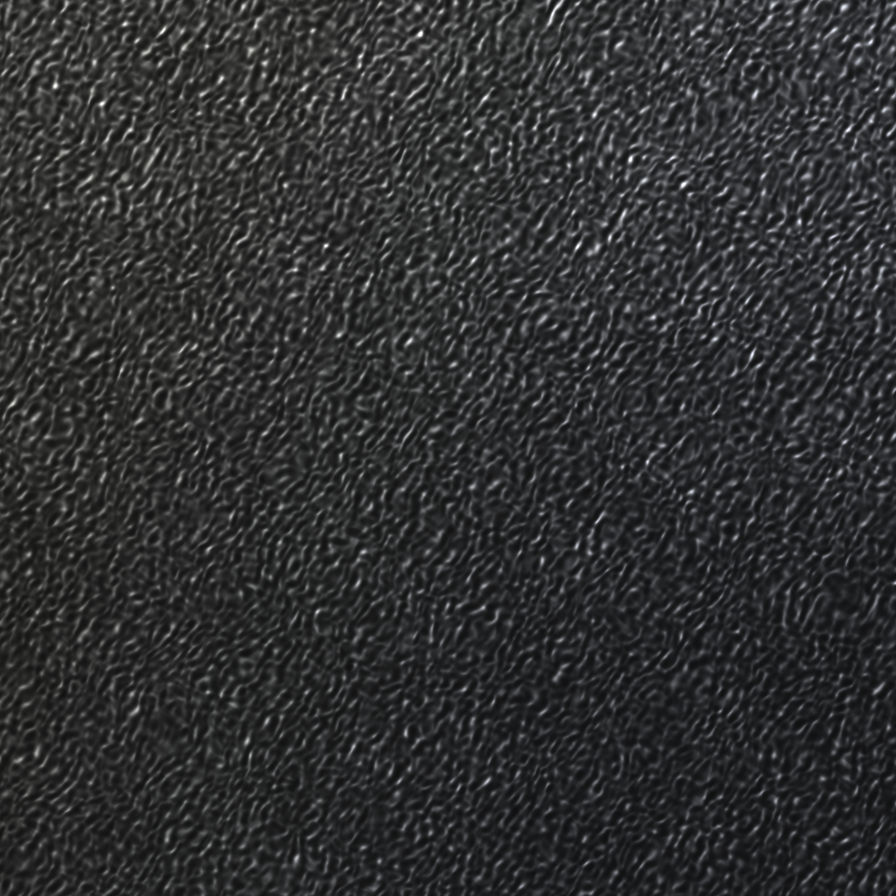
This texture is drawn by a three.js fragment shader. Its source:

```glsl
varying vec2 vUv;

const float GRAIN_ANGLE = 0.98;
const vec2 STREAK_SIZE = vec2(0.0158, 0.0080);
const vec2 PEBBLE_SIZE = vec2(0.0092, 0.0068);
const vec3 WARM_TINT = vec3(1.0, 1.005, 0.98);
const vec3 COOL_TINT = vec3(0.975, 0.995, 1.05);

float hash(vec2 cell) {
  vec3 q = fract(cell.xyx * vec3(0.1031, 0.1030, 0.0973));
  q += dot(q, q.yzx + 33.33);
  return fract((q.x + q.y) * q.z);
}

// Dot product of a random unit gradient with the offset from its corner
float corner(vec2 cell, vec2 offset) {
  float angle = 6.2832 * hash(cell);
  return dot(vec2(cos(angle), sin(angle)), offset);
}

float gradientNoise(vec2 p) {
  vec2 cell = floor(p);
  vec2 f = p - cell;
  vec2 w = f * f * f * (f * (f * 6.0 - 15.0) + 10.0);
  vec2 e = vec2(1.0, 0.0);
  float low = mix(corner(cell, f), corner(cell + e, f - e), w.x);
  float high = mix(corner(cell + e.yx, f - e.yx), corner(cell + 1.0, f - 1.0), w.x);
  return mix(low, high, w.y);
}

vec2 rotate(vec2 p, float angle) {
  float c = cos(angle);
  float s = sin(angle);
  return vec2(c * p.x + s * p.y, c * p.y - s * p.x);
}

// Bends the grain so that its direction wanders
vec2 warp(vec2 p, float scale, float amount) {
  vec2 q = p * scale;
  return p + amount * vec2(gradientNoise(q + 17.3), gradientNoise(q + 61.7));
}

// Height difference towards the light, scaled to roughly unit deviation
float slope(vec2 p, vec2 size, vec2 light, float seed) {
  vec2 q = p / size + seed;
  return (gradientNoise(q - light) - gradientNoise(q + light)) / 0.35;
}

// Broad falloff: lit along the top, darkest at the lower right
float lighting(vec2 uv) {
  float corner = smoothstep(0.1, 1.0, uv.x) * (1.0 - smoothstep(0.0, 0.9, uv.y));
  return mix(-0.20, 0.34, smoothstep(0.1, 1.0, uv.y)) - 0.36 * corner;
}

void main() {
  // Leather grain: long streaks broken up by small pebbles
  vec2 bent = warp(warp(vUv, 13.0, 0.010), 60.0, 0.0035);
  vec2 p = rotate(bent, GRAIN_ANGLE);
  float streaks = slope(p, STREAK_SIZE, vec2(0.06, -0.36), 11.4);
  float pebbles = slope(p, PEBBLE_SIZE, vec2(-0.20, -0.34), 87.6);
  float patches = gradientNoise(vUv * 9.0 + 5.2) + gradientNoise(vUv * 24.0 + 31.8);
  float relief = 0.76 * streaks + 0.64 * pebbles + 0.35 * patches;

  // Exponential response keeps the hollows dark and the glints sparse
  float contrast = mix(0.66, 0.84, vUv.x * (1.0 - 0.6 * vUv.y));
  float glow = 0.115 * exp(contrast * relief + lighting(vUv));
  float tone = 0.058 + glow / (1.0 + 0.25 * glow);

  float coolness = smoothstep(-0.1, 0.8, vUv.x - 0.4 * vUv.y + 0.1);
  gl_FragColor = vec4(tone * mix(WARM_TINT, COOL_TINT, coolness), 1.0);
}
```
